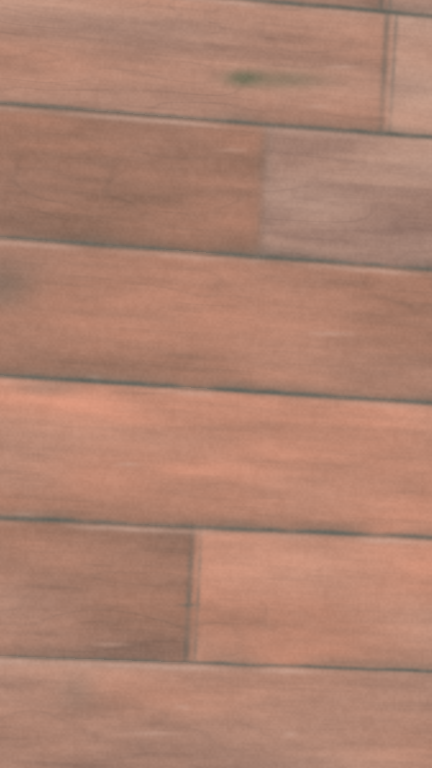
Reproduce this texture procedurally as a WebGL 2 fragment shader.

```glsl
#version 300 es
precision highp float;
// Worn wooden floor: six rows of reddish planks, seen slightly askew.
// Rows come from a sheared, fanning coordinate; stretched noise gives grain,
// soft Gaussian bands give seams, butt joints, stains and scuffs.
uniform vec2 u_resolution;
out vec4 fragColor;

const vec3 UMBER = vec3(0.600, 0.450, 0.380);
const vec3 SALMON = vec3(0.768, 0.546, 0.456);
const vec3 DUSK = vec3(0.595, 0.475, 0.430);
const vec3 PALE = vec3(0.755, 0.612, 0.540);
const vec3 SEAM = vec3(0.420, 0.405, 0.370);
const vec3 MOSS = vec3(0.390, 0.420, 0.330);
const vec3 SCUFF = vec3(0.800, 0.665, 0.600);
const float ROW_HEIGHT = 0.18;

// Per row: joint position (9 = none), joint strength, tone and dust left/right
const float JOINT_X[6] = float[](0.506, 0.342, 9.0, 9.0, 0.252, 9.0);
const float JOINT_DARK[6] = float[](0.36, 0.16, 0.0, 0.0, 0.42, 0.0);
const vec2 TONE[6] = vec2[](vec2(0.50, 0.75), vec2(0.25, 0.48), vec2(0.48),
                            vec2(0.87), vec2(0.25, 0.86), vec2(0.52));
const vec2 DUST[6] = vec2[](vec2(0.42, 0.85), vec2(0.04, 0.9), vec2(0.05),
                            vec2(0.02), vec2(0.2, 0.2), vec2(0.45));

float hash(vec2 p) {
  vec3 q = fract(p.xyx * 0.1031);
  q += dot(q, q.yzx + 33.33);
  return fract((q.x + q.y) * q.z);
}

float noise(vec2 p) {
  vec2 i = floor(p), f = fract(p);
  f = f * f * (3.0 - 2.0 * f);
  return mix(mix(hash(i), hash(i + vec2(1, 0)), f.x),
             mix(hash(i + vec2(0, 1)), hash(i + vec2(1, 1)), f.x), f.y);
}

float fbm(vec2 p) {
  float sum = 0.0, amp = 0.5;
  for (int i = 0; i < 4; i++) {
    sum += amp * noise(p);
    p = p * 2.03 + 17.0;
    amp *= 0.5;
  }
  return sum;
}

float band(float d, float width) {
  return exp(-d * d / (width * width));
}

float blot(vec2 p, vec2 center, vec2 size) {
  vec2 d = (p - center) / size;
  return exp(-dot(d, d));
}

// Row coordinate growing downward; whole numbers lie on the seams
float rowCoord(vec2 p) {
  float edge = (p.y - 0.088 * p.x) / (1.0 - 0.062 * p.x);
  float bow = smoothstep(0.134, 0.31, edge) * (1.0 - smoothstep(0.49, 0.672, edge));
  return 1.0 + (edge - 0.134) / ROW_HEIGHT - 0.55 * max(0.134 - edge, 0.0)
         + 0.03 * bow * (1.0 - 1.2 * p.x);
}

// Streaks, thin dark fibers and curved growth lines, roughly -1 to 1
float grain(vec2 p, float seed) {
  vec2 q = p + vec2(seed * 3.7, seed * 1.3);
  float streaks = fbm(q * vec2(8.0, 62.0)) - 0.47;
  float clouds = fbm(q * vec2(5.0, 15.0) + 40.0) - 0.47;
  float fibers = smoothstep(0.62, 0.9, noise(q * vec2(14.0, 130.0) + 5.0));
  float rings = band(sin(32.0 * fbm(q * vec2(2.2, 8.0) + 9.0)), 0.35);
  float patchy = smoothstep(0.4, 0.75, noise(q * vec2(6.0, 14.0)));
  return 1.2 * streaks + 1.7 * clouds - 0.16 * fibers - 0.24 * rings * patchy + 0.05;
}

// Two close soft lines where plank ends meet; one broad line when faint
float jointLines(float d, float strength) {
  float pair = band(d + 0.006, 0.0045) + 0.7 * band(d - 0.006, 0.0034);
  return strength * mix(band(d, 0.010), pair, step(0.25, strength));
}

void main() {
  vec2 p = gl_FragCoord.xy / u_resolution.y;
  p.y = 1.0 - p.y;
  float r = rowCoord(p);
  int row = clamp(int(floor(r)), 0, 5);
  float across = fract(r);

  // Plank base colour
  float jointD = p.x - JOINT_X[row] + 0.05 * (across - 0.5) * ROW_HEIGHT;
  float side = smoothstep(-0.009, 0.009, jointD);
  float tone = mix(TONE[row].x, TONE[row].y, side);
  float dust = mix(DUST[row].x, DUST[row].y, side);
  vec2 plank = vec2(p.x, r * ROW_HEIGHT);
  float fiber = mix(grain(plank, float(row)), grain(plank, float(row) + 7.0), side);
  tone += 0.65 * fiber + 0.26 * (0.45 - across);
  dust += 0.6 * (noise(plank * vec2(5.0, 18.0) + 70.0) - 0.5);
  vec3 color = mix(UMBER, SALMON, tone);
  color = mix(color, mix(DUSK, PALE, tone), clamp(dust, 0.0, 1.0));

  // Stains and knots
  color = mix(color, MOSS, 0.70 * blot(p, vec2(0.318, 0.102), vec2(0.024, 0.010)));
  color = mix(color, MOSS, 0.35 * blot(p, vec2(0.370, 0.104), vec2(0.050, 0.012)));
  color = mix(color, SEAM, 0.45 * blot(p, vec2(0.0, 0.375), vec2(0.045, 0.030)));
  color = mix(color, SEAM, 0.30 * blot(p, vec2(0.06, 0.505), vec2(0.050, 0.010)));
  color = mix(color, SEAM, 0.45 * blot(p, vec2(0.245, 0.788), vec2(0.012, 0.003)));
  color = mix(color, SEAM, 0.25 * blot(p, vec2(0.10, 0.900), vec2(0.025, 0.025)));

  // Scattered pale scuffs
  for (int i = 0; i < 12; i++) {
    vec2 spot = vec2(hash(vec2(i, 3)) * 0.56, hash(vec2(i, 8)));
    vec2 size = vec2(0.008 + 0.025 * hash(vec2(i, 5)), 0.0035);
    color = mix(color, SCUFF, 0.32 * blot(p, spot, size));
  }

  // Joints, then seams of uneven depth with a patchy pale lower edge
  float jointWear = 0.3 + 1.1 * noise(vec2(p.y * 45.0, 2.0));
  color = mix(color, SEAM, jointWear * jointLines(jointD, JOINT_DARK[row]));
  float line = round(r);
  float ragged = noise(vec2(p.x * 45.0, line * 7.0)) - 0.5;
  float seamD = (r - line) * ROW_HEIGHT + 0.0012 * ragged;
  float wear = noise(vec2(p.x * 16.0, line * 5.0));
  float thin = step(4.5, line);
  color = mix(color, SCUFF, 0.55 * (1.0 - wear) * band(seamD - 0.007, 0.0045));
  color = mix(color, SEAM, 0.35 * wear * band(seamD + 0.004, 0.010));
  float depth = mix(0.5, 0.95, wear) + 0.3 * ragged - 0.12 * thin;
  color = mix(color, SEAM, depth * band(seamD, mix(0.0038, 0.0030, thin)));

  // Fine speckle over everything
  color += 0.022 * (noise(p * 300.0) - 0.5) + 0.018 * (noise(p * 120.0) - 0.5);
  fragColor = vec4(color, 1.0);
}
```
